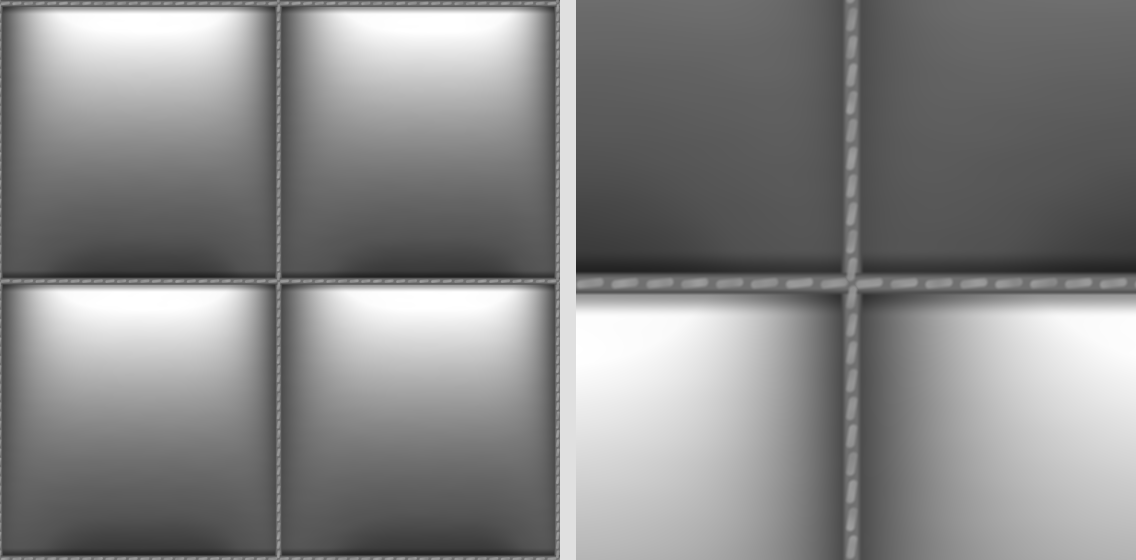
Left: the whole. Right: its middle third, enlarged.
A Shadertoy shader for this pattern:

```glsl
// Two by two padded grey leather cushions, lit from above and parted by stitched seams.
// Each cushion is a warped slope ramp with darkened sides; the seams are flat strips
// carrying repeated capsule stitches, slightly varied by gradient noise.

const vec2 CELL = vec2(0.4985, 0.496);    // spacing of the seams
const vec2 ORIGIN = vec2(-0.001, 0.002);  // lower left seam crossing
const float SEAM_HALF = 0.0062;           // half width of a seam

vec2 hashGradient(vec2 p) {
    float angle = 6.2832 * fract(sin(dot(p, vec2(127.1, 311.7))) * 4375.85);
    return vec2(cos(angle), sin(angle));
}

float gradientNoise(vec2 p) {
    vec2 i = floor(p), f = fract(p);
    vec2 w = f * f * f * (f * (f * 6.0 - 15.0) + 10.0);
    vec2 e = vec2(0.0, 1.0);
    float low = mix(dot(hashGradient(i), f),
                    dot(hashGradient(i + e.yx), f - e.yx), w.x);
    float high = mix(dot(hashGradient(i + e.xy), f - e.xy),
                     dot(hashGradient(i + e.yy), f - e.yy), w.x);
    return mix(low, high, w.y);
}

// Brightness of a cushion; q runs from -1 to 1, lean moves the crown sideways
float cushion(vec2 q, float lean) {
    q = clamp(q, -1.0, 1.0);
    float x = q.x - lean * (1.0 - q.x * q.x);
    float slope = q.y * (1.0 - x * x * x * x);
    float light = 0.55 + 0.42 * slope + 0.16 * slope * slope;
    light -= 0.07 * smoothstep(0.65, 1.0, -slope);

    // Shade gathers where the padding dips into the seams
    float side = 1.0 - 0.45 * exp(-7.0 * (1.0 - abs(x)));
    float topRim = mix(0.6, 1.0, smoothstep(0.0, 0.06, 1.0 - q.y));
    float bottomRim = mix(0.6, 1.0, smoothstep(0.0, 0.06, 1.0 + q.y));
    return min(light, 1.0) * side * topRim * bottomRim;
}

// Coverage of a row of slanted stitches; p.x runs along the seam, p.y across it
float stitches(vec2 p, float pitch, float slant, float soft) {
    float along = (fract(p.x / pitch) - 0.5) * pitch;
    float across = p.y - slant * along;
    float d = length(vec2(max(abs(along) - 0.27 * pitch, 0.0), across)) - 0.0024;
    return 1.0 - smoothstep(-soft, soft, d);
}

// Brightness of the strip under the thread, darker toward its borders
float seamStrip(float across) {
    return mix(0.44, 0.30, smoothstep(0.4, 1.0, abs(across) / SEAM_HALF));
}

void mainImage(out vec4 fragColor, in vec2 fragCoord) {
    vec2 uv = fragCoord / iResolution.y;
    float soft = max(0.0013, 0.8 / iResolution.y);

    // Cell and signed distance to the nearest seam on each axis
    vec2 grid = (uv - ORIGIN) / CELL;
    vec2 cell = floor(grid);
    vec2 local = fract(grid) * CELL;
    vec2 offset = (fract(grid + 0.5) - 0.5) * CELL;

    // Cushion, with the right column leaning further
    vec2 q = (local - 0.5 * CELL) / (0.5 * CELL - SEAM_HALF);
    float lean = 0.04 + 0.08 * mod(cell.x, 2.0);
    float shade = cushion(q, lean);
    shade += 0.006 * gradientNoise(uv * vec2(18.0, 60.0));

    // Seams
    vec2 seam = 1.0 - smoothstep(SEAM_HALF - soft, SEAM_HALF + soft, abs(offset));
    shade = mix(shade, seamStrip(offset.x), seam.x);
    shade = mix(shade, seamStrip(offset.y), seam.y);

    // Thread
    float upright = stitches(vec2(local.y, offset.x), CELL.y / 30.0, 0.16, soft);
    float level = stitches(vec2(local.x, offset.y), CELL.x / 24.0, 0.10, soft);
    float thread = 0.60 + 0.12 * gradientNoise(uv * 90.0);
    shade = mix(shade, thread, 0.85 * max(upright, level));

    fragColor = vec4(vec3(clamp(shade, 0.0, 1.0)), 1.0);
}
```
